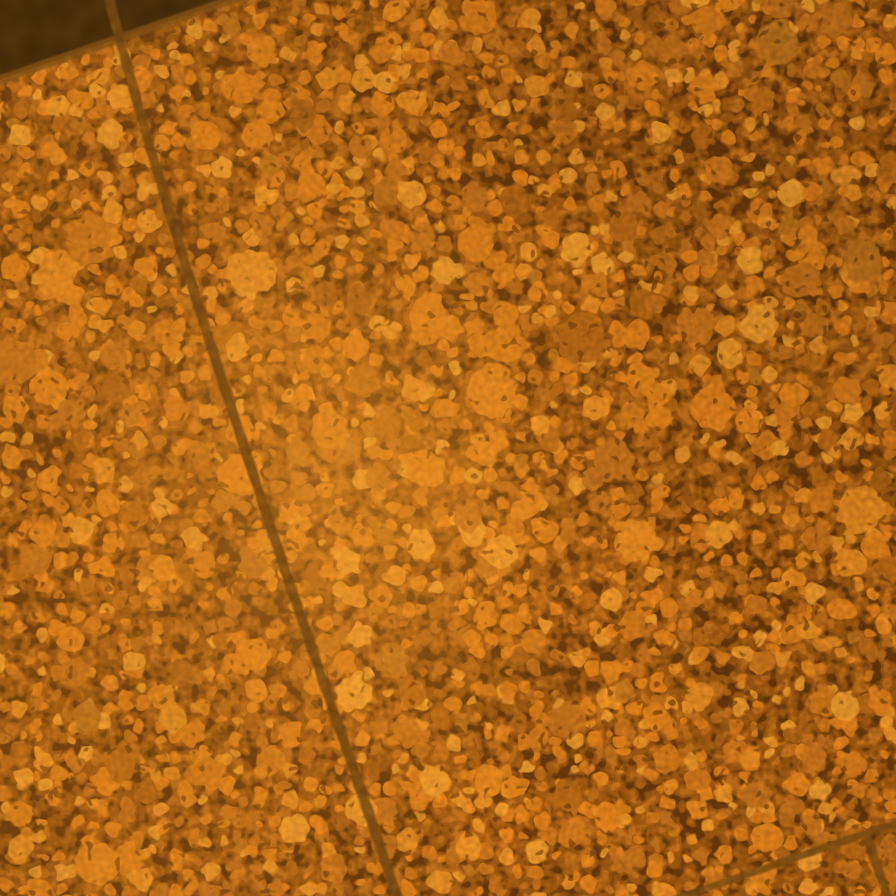
Give the GLSL for this texture, as a Shadertoy shader.

```glsl
// Polished amber granite slabs with pebbly grains, slanted joints and a soft patch of light.
#define AXIS vec2(0.945, 0.326)   // direction of the slab rows
#define SEAM_X 0.419              // long joint, measured along AXIS
#define CORNER_SEAM_X 0.936       // short joint in the lower row
#define ROW_TOP 0.861             // upper slab border, measured across AXIS
#define ROW_BOTTOM -0.249         // lower slab border
#define JOINT_HALF 0.0055         // half width of the long joint
#define FINE_CELLS 54.0
#define MEDIUM_CELLS 29.0
#define LARGE_CELLS 12.0
#define GLOW_CENTER vec2(0.40, 0.46)

const vec3 UMBER = vec3(0.39, 0.21, 0.04);
const vec3 BROWN = vec3(0.60, 0.33, 0.06);
const vec3 OCHRE = vec3(0.73, 0.42, 0.10);
const vec3 AMBER = vec3(0.86, 0.49, 0.10);
const vec3 GOLD  = vec3(0.90, 0.59, 0.17);
const vec3 JOINT = vec3(0.47, 0.29, 0.07);
const vec3 SHADE = vec3(0.29, 0.18, 0.04);

vec3 hash3(vec2 p) {
    vec3 h = fract(p.xyx * vec3(0.1031, 0.1030, 0.0973));
    h += dot(h, h.yxz + 33.33);
    return fract((h.xxy + h.yzz) * h.zyx);
}

float corner(vec2 cell, vec2 offset) {
    return dot(hash3(cell).xy * 2.0 - 1.0, offset);
}

// Gradient noise, about -0.7 to 0.7
float noise(vec2 p) {
    vec2 i = floor(p), f = fract(p);
    vec2 w = f * f * f * (f * (f * 6.0 - 15.0) + 10.0);
    vec2 e = vec2(1.0, 0.0);
    float low = mix(corner(i, f), corner(i + e, f - e), w.x);
    float high = mix(corner(i + e.yx, f - e.yx), corner(i + 1.0, f - 1.0), w.x);
    return 1.4 * mix(low, high, w.y);
}

// Smooth-edged band: 1 where dist is below halfWidth
float band(float dist, float halfWidth) {
    float soft = max(0.0022, 1.0 / iResolution.y);
    return 1.0 - smoothstep(halfWidth - soft, halfWidth + soft, dist);
}

// Lays scattered round grains over the given colour
vec3 addGrains(vec3 col, vec2 p, float cells, float density, vec2 radii, float seed) {
    vec2 g = p * cells, home = floor(g);
    float soft = cells * max(0.0017, 1.0 / iResolution.y);
    for (int y = -1; y <= 1; y++)
    for (int x = -1; x <= 1; x++) {
        vec2 cell = home + vec2(x, y);
        vec3 place = hash3(cell + seed);
        vec3 look = hash3(cell + seed + 71.7);
        if (look.x > density) continue;
        vec2 d = g - cell - 0.15 - 0.7 * place.xy;
        d.y *= mix(0.85, 1.2, look.y);
        float radius = mix(radii.x, radii.y, place.z);
        float cover = 1.0 - smoothstep(radius - soft, radius + soft, length(d));
        vec3 tone = mix(OCHRE, AMBER, smoothstep(0.0, 0.5, look.z));
        tone = mix(tone, GOLD, smoothstep(0.6, 1.0, look.z));
        tone = mix(tone, BROWN, 0.6 * step(look.y, 0.12));
        col = mix(col, tone, 0.92 * cover);
    }
    return col;
}

vec3 granite(vec2 p) {
    // Dark mineral bed between the grains
    float fleck = noise(p * 62.0) + 0.6 * noise(p * 125.0 + 9.0);
    fleck += 0.3 * noise(p * 9.0 + 4.0);
    vec3 col = mix(UMBER, BROWN, smoothstep(-0.5, 0.0, fleck));
    col = mix(col, OCHRE, smoothstep(0.05, 0.5, fleck));

    // Warped grains of three sizes
    vec2 warped = p + 0.0055 * vec2(noise(p * 75.0 + 20.0), noise(p * 75.0 + 50.0));
    col = addGrains(col, warped, FINE_CELLS, 0.75, vec2(0.25, 0.5), 3.0);
    col = addGrains(col, warped, MEDIUM_CELLS, 0.42, vec2(0.25, 0.48), 130.0);
    col = addGrains(col, warped, LARGE_CELLS, 0.30, vec2(0.18, 0.34), 310.0);

    // Fine mottling and dark specks
    col *= 1.0 + 0.13 * noise(p * 150.0) + 0.06 * noise(p * 7.0 + 30.0);
    float speck = smoothstep(0.32, 0.6, noise(p * 95.0 + 77.0));
    return mix(col, UMBER, 0.6 * speck);
}

void mainImage(out vec4 fragColor, in vec2 fragCoord) {
    vec2 p = fragCoord / iResolution.y;
    vec2 slab = vec2(dot(p, AXIS), dot(p, vec2(-AXIS.y, AXIS.x)));
    vec3 col = granite(p);

    // Soft light near the middle, haze to the left, deeper tone upper right
    vec2 toGlow = (p - GLOW_CENTER) * vec2(1.0, 0.85);
    float glow = exp(-22.0 * dot(toGlow, toGlow));
    float haze = 1.0 - smoothstep(0.1, 0.65, p.x);
    col = mix(col, vec3(0.84, 0.55, 0.16), 0.36 * glow + 0.12 * haze);
    col *= 1.0 + 0.06 * glow - 0.07 * smoothstep(0.8, 1.7, p.x + p.y);

    // Shaded surface beyond the upper border, with a paler rim
    float beyond = slab.y - ROW_TOP;
    vec3 shade = SHADE * (1.0 + 0.18 * noise(p * 40.0));
    col = mix(shade, col, band(beyond, 0.0));
    col = mix(col, JOINT * 1.1, 0.8 * band(abs(beyond), 0.005));

    // Joints; the long one bows slightly towards the top
    float bow = 0.03 * slab.y * slab.y * slab.y;
    float wear = 0.0012 * noise(p * 45.0);
    float lower = band(slab.y - ROW_BOTTOM, 0.0);
    float joint = band(abs(slab.x - SEAM_X - bow), JOINT_HALF + wear);
    joint = max(joint, band(abs(slab.y - ROW_BOTTOM), 0.004 + wear));
    joint = max(joint, lower * band(abs(slab.x - CORNER_SEAM_X), 0.005 + wear));
    col = mix(col, JOINT * (1.0 + 0.2 * noise(p * 80.0)), 0.88 * joint);

    fragColor = vec4(clamp(col, 0.0, 1.0), 1.0);
}
```
